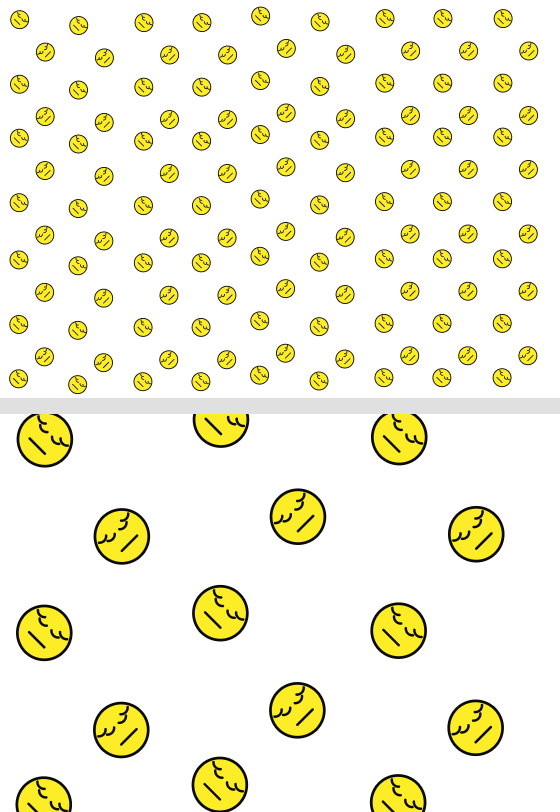
Top: the whole. Bottom: its middle third, enlarged.
A Shadertoy shader for this pattern:

```glsl
const float CANVAS_WIDTH = 768.0;
const float DISC_RADIUS = 12.3;
const float STROKE = 1.25;
const vec2 PAIR_OFFSET = vec2(35.2, 44.4);
const float COLUMN_LEAN = -0.003;

const vec3 PAPER = vec3(1.0);
const vec3 YELLOW = vec3(0.99, 0.93, 0.15);
const vec3 INK = vec3(0.04, 0.04, 0.03);

// Uneven column spacing, column drop and row spacing
const float COLUMN_X[9] = float[9](27.0, 108.0, 197.5, 277.0, 357.5, 439.0, 528.0, 607.5, 690.0);
const float COLUMN_DROP[9] = float[9](27.0, 35.0, 31.0, 31.0, 22.0, 30.0, 25.5, 25.5, 25.5);
const float ROW_Y[7] = float[7](0.0, 88.5, 162.5, 251.0, 329.5, 418.0, 492.5);

float segmentDistance(vec2 p, vec2 a, vec2 b) {
    vec2 ap = p - a, ab = b - a;
    return length(ap - ab * clamp(dot(ap, ab) / dot(ab, ab), 0.0, 1.0));
}

// Distance to an arc sagging downward, open at the top
float arcDistance(vec2 p, float radius, float halfAngle) {
    p.x = abs(p.x);
    vec2 tip = radius * vec2(sin(halfAngle), -cos(halfAngle));
    bool beyondTip = atan(p.x, -p.y) > halfAngle;
    return beyondTip ? length(p - tip) : abs(length(p) - radius);
}

float coverage(float distance, float pixel) {
    return clamp(0.5 - distance / pixel, 0.0, 1.0);
}

// Tilted marks inside a disc of unit radius
float marksDistance(vec2 p) {
    vec2 q = vec2(p.x - p.y, p.x + p.y) * 0.70711;
    float bar = segmentDistance(q, vec2(-0.42, -0.38), vec2(0.38, -0.38));
    q.x = abs(q.x);
    float innerArc = arcDistance(q - vec2(0.31, 0.42), 0.25, 0.85);
    float outerArc = arcDistance(q - vec2(0.58, 0.60), 0.25, 0.85);
    return min(bar, min(innerArc, outerArc));
}

vec3 paintDisc(vec3 base, vec2 p, float pixel) {
    float edge = length(p) - DISC_RADIUS;
    float marks = marksDistance(p / DISC_RADIUS) * DISC_RADIUS;
    float ink = max(coverage(abs(edge) - 0.5 * STROKE, pixel),
                    coverage(marks - 0.45 * STROKE, pixel));
    vec3 color = mix(base, YELLOW, coverage(edge, pixel));
    return mix(color, INK, ink);
}

void mainImage(out vec4 fragColor, in vec2 fragCoord) {
    float pixel = CANVAS_WIDTH / iResolution.x;
    vec2 p = vec2(fragCoord.x, iResolution.y - fragCoord.y) * pixel;
    vec3 color = PAPER;

    // Each cell holds a disc and its mirrored partner
    for (int column = 0; column < 9; column++) {
        for (int row = 0; row < 7; row++) {
            float y = ROW_Y[row];
            vec2 center = vec2(COLUMN_X[column] + COLUMN_LEAN * y, COLUMN_DROP[column] + y);
            for (int side = 0; side < 2; side++) {
                vec2 local = p - center - float(side) * PAIR_OFFSET;
                if (length(local) > DISC_RADIUS + STROKE + pixel) continue;
                float facing = side == 0 ? 1.0 : -1.0;
                color = paintDisc(color, local * vec2(facing, -1.0), pixel);
            }
        }
    }
    fragColor = vec4(color, 1.0);
}
```
